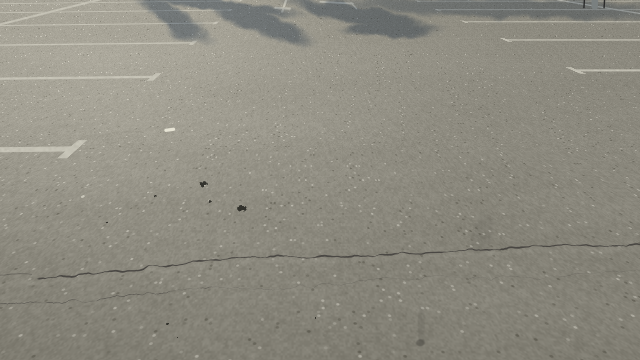
This texture is drawn by a Shadertoy shader. Its source:

```glsl
#define HORIZON 1.139
#define VANISH_X 0.836
#define BAY_STEP 1.011
#define GRAIN_SCALE 190.0
#define GRAIN_AMOUNT 0.085
#define ASPHALT vec3(0.515, 0.505, 0.462)
#define SUNLIT vec3(0.125, 0.122, 0.116)
#define PAINT vec3(0.79, 0.78, 0.73)
#define SHADE vec3(0.69, 0.735, 0.80)
#define CRACK_COLOR vec3(0.25, 0.24, 0.23)

float hash(vec2 p) {
    return fract(sin(dot(p, vec2(127.1, 311.7))) * 43758.5453);
}

float noise(vec2 p) {
    vec2 i = floor(p), f = fract(p);
    f *= f * (3.0 - 2.0 * f);
    return mix(mix(hash(i), hash(i + vec2(1, 0)), f.x),
               mix(hash(i + vec2(0, 1)), hash(i + vec2(1, 1)), f.x), f.y);
}

float fbm(vec2 p) {
    float sum = 0.0, amp = 0.5;
    for (int i = 0; i < 4; i++) {
        sum += amp * noise(p);
        p = p * 2.03 + 7.1;
        amp *= 0.5;
    }
    return sum;
}

// Antialiased coverage of a signed distance
float cover(float d) {
    return clamp(0.5 - d * iResolution.y, 0.0, 1.0);
}

float segment(vec2 p, vec2 a, vec2 b, float halfWidth) {
    vec2 pa = p - a, ba = b - a;
    float t = clamp(dot(pa, ba) / dot(ba, ba), 0.0, 1.0);
    return cover(length(pa - ba * t) - halfWidth);
}

// Soft ellipse whose long axis follows dir
float blob(vec2 p, vec2 center, vec2 dir, vec2 radius) {
    vec2 u = normalize(dir), d = p - center;
    vec2 q = vec2(dot(d, u), dot(d, vec2(-u.y, u.x))) / radius;
    return 1.0 - smoothstep(0.65, 1.25, length(q));
}

// Rows of T-ended parking lines, evenly spaced on the ground plane
float bayMarks(vec2 p, float firstRow, float edge, float side) {
    float depth = HORIZON - p.y;
    float row = (1.0 / depth - firstRow) / BAY_STEP;
    float dz = abs(row - max(round(row), 0.0)) * BAY_STEP * depth * depth;
    float dx = side * (p.x - VANISH_X - edge * depth);
    float stripe = max(dz - 0.022 * depth * depth - 0.0004, -dx);
    float cap = max(dz - 0.082 * depth * depth, abs(dx) - 0.024 * depth);
    return cover(min(stripe, cap));
}

float treeShadow(vec2 p) {
    p += (vec2(fbm(p * 18.0), fbm(p * 18.0 + 40.0)) - 0.47) * vec2(0.07, 0.035);
    float s = blob(p, vec2(0.475, 0.950), vec2(60, -34), vec2(0.125, 0.030));
    s = max(s, blob(p, vec2(0.725, 0.937), vec2(70, -24), vec2(0.155, 0.030)));
    s = max(s, blob(p, vec2(0.600, 0.985), vec2(1, -0.1), vec2(0.230, 0.017)));
    s = max(s, blob(p, vec2(1.000, 0.960), vec2(70, -14), vec2(0.200, 0.027)));
    s = max(s, blob(p, vec2(1.085, 0.918), vec2(1, 0.02), vec2(0.130, 0.022)));
    return max(s, 0.8 * blob(p, vec2(1.400, 0.978), vec2(1, -0.03), vec2(0.460, 0.028)));
}

vec3 asphalt(vec2 p) {
    float depth = HORIZON - p.y;
    vec2 glow = (p - vec2(0.22, 0.86)) / vec2(0.85, 0.46);
    vec3 col = ASPHALT + SUNLIT * exp(-dot(glow, glow));
    col += 0.025 * smoothstep(0.15, 0.7, p.y) - 0.012 * smoothstep(0.2, 0.0, p.y);
    col += 0.035 * (fbm(p * vec2(3.0, 12.0)) - 0.47);

    // Stones shrink with distance
    vec2 q = vec2((p.x - VANISH_X) / depth, -log(depth)) * GRAIN_SCALE;
    col += GRAIN_AMOUNT * (0.6 * noise(q) + 0.4 * noise(q * 0.47 + 31.0) - 0.5);
    vec2 cell = q * vec2(0.38, 0.5), id = floor(cell);
    float dotMask = smoothstep(0.5, 0.15, length(fract(cell) - 0.5));
    float pick = hash(id + 9.0);
    col += dotMask * (0.15 * smoothstep(0.94, 1.0, pick) - 0.10 * smoothstep(0.05, 0.0, pick));
    return col;
}

void mainImage(out vec4 fragColor, in vec2 fragCoord) {
    vec2 p = fragCoord / iResolution.y;
    vec3 col = asphalt(p);

    // Painted bays, diagonal stripes and arrows
    float marks = bayMarks(p - vec2(0.0, 0.012 * (p.x - 0.3)), 1.814, -1.15, -1.0);
    marks = max(marks, bayMarks(p, 1.979, 2.28, 1.0));
    marks = max(marks, segment(p, vec2(0.0, 0.932), vec2(0.28, 1.002), 0.0028));
    marks = max(marks, segment(p, vec2(1.55, 1.0), vec2(1.78, 0.962), 0.0018));
    marks = max(marks, segment(p, vec2(0.795, 1.0), vec2(0.784, 0.968), 0.003));
    marks = max(marks, segment(p, vec2(0.765, 0.978), vec2(0.805, 0.976), 0.003));
    marks = max(marks, segment(p, vec2(0.89, 0.995), vec2(0.98, 0.990), 0.0025));
    marks = max(marks, segment(p, vec2(0.975, 0.993), vec2(0.99, 0.976), 0.002));
    col = mix(col, PAINT, marks * (0.72 + 0.28 * noise(p * 130.0)));
    col *= mix(vec3(1), SHADE, treeShadow(p));

    // Paper scrap and small pale chip
    col = mix(col, vec3(0.9, 0.89, 0.83), segment(p, vec2(0.461, 0.638), vec2(0.482, 0.641), 0.0045));
    col = mix(col, PAINT, segment(p, vec2(0.228, 0.453), vec2(0.232, 0.455), 0.003));

    // Two wandering cracks and a short offshoot
    float wander = 0.024 * (fbm(vec2(p.x * 26.0, 3.0)) - 0.47);
    float upper = 0.225 + 0.062 * smoothstep(0.0, 0.8, p.x) + 0.032 * smoothstep(0.8, 1.75, p.x);
    upper += 0.65 * wander;
    float lower = 0.157 + 0.042 * smoothstep(0.1, 0.6, p.x) + 0.03 * smoothstep(0.7, 1.2, p.x);
    lower += 0.02 * smoothstep(1.4, 1.78, p.x) + 0.024 * (fbm(vec2(p.x * 30.0, 17.0)) - 0.47);
    float width = 0.0005 + 0.0022 * noise(vec2(p.x * 45.0, 5.0));
    float broken = smoothstep(0.2, 0.6, noise(vec2(p.x * 35.0, 8.0)));
    float crack = cover(abs(p.y - upper) - width) * smoothstep(0.1, 0.11, p.x);
    crack = max(crack, 0.6 * cover(abs(p.y - 0.238 - 0.3 * wander) - 0.001) * step(p.x, 0.09));
    float faint = mix(0.75, 0.28, smoothstep(0.4, 0.8, p.x)) * (0.4 + 0.6 * broken);
    crack = max(crack, faint * cover(abs(p.y - lower) - 0.0009));
    col += 0.018 * smoothstep(0.012, 0.0, abs(p.y - upper + 0.012));
    col = mix(col, CRACK_COLOR, 0.85 * crack);

    // Crumbs of debris: xy is the place, z the radius
    vec3 crumbs[8] = vec3[8](vec3(0.565, 0.488, 0.013), vec3(0.672, 0.421, 0.014),
        vec3(0.433, 0.454, 0.006), vec3(0.463, 0.102, 0.007), vec3(0.490, 0.060, 0.006),
        vec3(0.583, 0.440, 0.005), vec3(0.297, 0.382, 0.004), vec3(0.875, 0.116, 0.004));
    for (int i = 0; i < 8; i++) {
        float d = length((p - crumbs[i].xy) * vec2(1.0, 1.4)) / crumbs[i].z;
        float clump = smoothstep(0.42, 0.6, noise(p * 190.0) + 0.25 * (1.0 - d));
        col = mix(col, vec3(0.16, 0.16, 0.14), 0.9 * clump * smoothstep(1.1, 0.8, d));
    }

    // Stains
    col *= 1.0 - 0.22 * blob(p, vec2(1.168, 0.048), vec2(1, 0.2), vec2(0.013, 0.010));
    col *= 1.0 - 0.06 * blob(p, vec2(1.170, 0.095), vec2(0, 1), vec2(0.06, 0.010));
    col *= 1.0 - 0.05 * blob(p, vec2(1.340, 0.350), vec2(0.3, 1), vec2(0.06, 0.030));

    // Post with its base at the far right
    col = mix(col, vec3(0.48, 0.50, 0.50), segment(p, vec2(1.652, 1.01), vec2(1.652, 0.982), 0.009));
    col = mix(col, vec3(0.17), segment(p, vec2(1.624, 1.01), vec2(1.622, 0.979), 0.002));
    col = mix(col, vec3(0.17), segment(p, vec2(1.680, 1.01), vec2(1.678, 0.979), 0.002));
    fragColor = vec4(col, 1.0);
}
```
